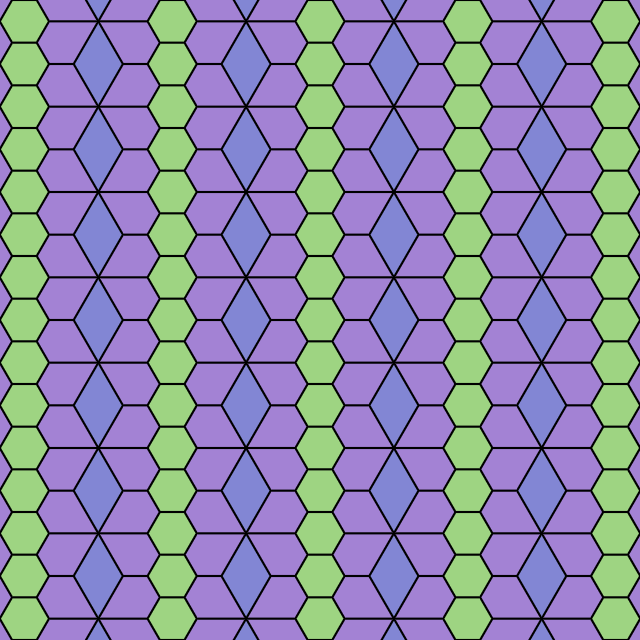
A WebGL 1 fragment shader for this pattern:

```glsl
precision highp float;

// Flat tiling of green hexagon columns, blue diamonds and purple tiles, outlined
// in black. The plane is folded into one cell, where distances to the hexagon,
// the diamond and the horizontal seams give both the fills and the outlines.

uniform vec2 u_resolution;

const float ROOT3 = 1.7320508;

// Distance to the nearest multiple of period
float foldRepeat(float x, float period) {
  return abs(mod(x + 0.5 * period, period) - 0.5 * period);
}

// Signed distance to an edge sloping at 60 degrees that crosses the x axis at 1
float slantedEdge(vec2 p) {
  return dot(p, vec2(0.5 * ROOT3, 0.5)) - 0.5 * ROOT3;
}

void main() {
  // One unit is a hexagon side; fifteen hexagons span the canvas height
  float unitsPerCanvas = 15.0 * ROOT3;
  vec2 p = (gl_FragCoord.xy - 0.5 * u_resolution) / u_resolution.y * unitsPerCanvas;
  float pixel = unitsPerCanvas / u_resolution.y;

  // Hexagons repeat every ROOT3 vertically, diamonds every two hexagons
  float x = foldRepeat(p.x, 6.0);
  float hexY = foldRepeat(p.y, ROOT3);
  float diamondY = foldRepeat(p.y, 2.0 * ROOT3);

  float hexagon = max(hexY - 0.5 * ROOT3, slantedEdge(vec2(x, hexY)));
  float diamond = slantedEdge(vec2(3.0 - x, diamondY));

  // Horizontal seams run only between the hexagons and the diamonds
  float seam = max(hexY, max(-hexagon, -diamond));
  float outline = min(seam, min(abs(hexagon), abs(diamond)));

  // Fills
  vec3 color = vec3(0.64, 0.51, 0.83);
  color = mix(color, vec3(0.62, 0.83, 0.51), step(hexagon, 0.0));
  color = mix(color, vec3(0.51, 0.525, 0.83), step(diamond, 0.0));

  // Outlines, smoothed over one pixel
  color *= clamp((outline - 0.0435) / pixel + 0.5, 0.0, 1.0);

  gl_FragColor = vec4(color, 1.0);
}
```
